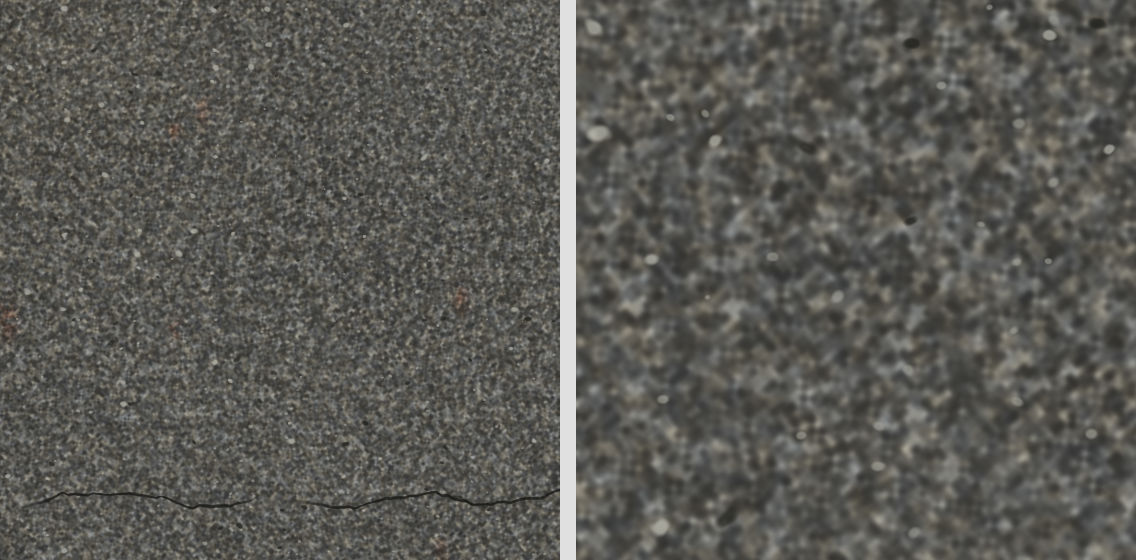
Left: the whole. Right: its middle third, enlarged.
Write a WebGL 1 fragment shader that draws this texture.

```glsl
precision highp float;
// Dark grey stone: fine light and dark grains from layered value noise,
// with sparse pale flecks, dark pits, faint rust stains and thin cracks
// wandering across the lower part.
uniform vec2 u_resolution;

const vec3 STONE_TINT = vec3(1.0, 0.992, 0.938);
const vec3 FLECK = vec3(0.70, 0.70, 0.66);
const vec3 PIT = vec3(0.13, 0.13, 0.115);
const vec3 RUST_TINT = vec3(1.22, 0.88, 0.76);
const vec3 CRACK = vec3(0.09, 0.09, 0.08);

float hash(vec2 p) {
  return fract(sin(dot(p, vec2(127.1, 311.7))) * 43758.5453);
}

vec2 hash2(vec2 p) {
  return vec2(hash(p), hash(p + 37.7));
}

float noise(vec2 p) {
  vec2 cell = floor(p);
  vec2 f = fract(p);
  f = f * f * (3.0 - 2.0 * f);
  float low = mix(hash(cell), hash(cell + vec2(1.0, 0.0)), f.x);
  float high = mix(hash(cell + vec2(0.0, 1.0)), hash(cell + 1.0), f.x);
  return mix(low, high, f.y);
}

vec2 rotate(vec2 p, float angle) {
  float c = cos(angle);
  float s = sin(angle);
  return vec2(c * p.x - s * p.y, s * p.x + c * p.y);
}

// Signed grain brightness around zero, mixing two rotated grain sizes.
float grain(vec2 p) {
  float coarse = noise(rotate(p, 0.5) * 150.0) - 0.5;
  float fine = noise(rotate(p, -0.7) * 225.0 + 19.0) - 0.5;
  return coarse * 0.58 + fine * 0.48;
}

// Soft ragged spots, at most one in each grid cell.
float spots(vec2 p, float cells, float chance, float flatness, float seed) {
  vec2 q = p * cells;
  vec2 id = floor(q) + seed;
  vec2 centre = 0.3 + 0.4 * hash2(id);
  float radius = mix(0.10, 0.24, hash(id + 5.3));
  vec2 d = rotate(fract(q) - centre, (hash(id + 9.1) - 0.5) * 1.6);
  d.y *= flatness;
  float ragged = length(d) + 0.08 * (noise(p * 200.0 + seed) - 0.5);
  float shape = 1.0 - smoothstep(radius * 0.45, radius * 1.15, ragged);
  return shape * step(hash(id + 2.7), chance);
}

// Upright blurred stains at a few random places.
float stains(vec2 p) {
  float amount = 0.0;
  for (int i = 0; i < 6; i++) {
    vec2 id = vec2(float(i), 4.0);
    vec2 d = p - hash2(id);
    d.x += 0.012 * (noise(p * 40.0) - 0.5);
    vec2 size = mix(vec2(0.010, 0.012), vec2(0.017, 0.045), hash(id + 8.0));
    amount += exp(-dot(d / size, d / size)) * mix(0.4, 1.0, hash(id + 3.0));
  }
  return min(amount, 1.0) * smoothstep(0.15, 0.65, noise(p * 75.0));
}

// A wandering, broken line near the given height.
float crack(vec2 p, float height, float seed, float coverage) {
  float path = height + 0.05 * (noise(vec2(p.x * 8.0, seed)) - 0.5);
  path += 0.014 * (noise(vec2(p.x * 27.0, seed + 6.0)) - 0.5);
  path += 0.005 * (noise(vec2(p.x * 90.0, seed + 11.0)) - 0.5);
  float presence = noise(vec2(p.x * 6.0, seed + 21.0));
  presence = smoothstep(1.0 - coverage, 1.2 - coverage, presence);
  float width = mix(0.0012, 0.0032, noise(vec2(p.x * 35.0, seed + 31.0)));
  float line = 1.0 - smoothstep(width * 0.4, width * 1.5, abs(p.y - path));
  return line * presence;
}

void main() {
  vec2 p = gl_FragCoord.xy / u_resolution.y;

  // Grain, skewed towards bright tips, over a faint broad mottle.
  float g = grain(p);
  float mottle = noise(p * 7.0) + noise(p * 22.0 + 8.0) - 1.0;
  float level = 0.341 + 0.43 * g + 0.32 * g * g + 0.024 * mottle;
  vec3 color = STONE_TINT * level;

  // Slight warm and cool variation between grains, warmer at the upper left.
  float warmth = 0.13 * (noise(p * 110.0 + 50.0) - 0.5);
  warmth += 0.03 * smoothstep(0.7, 0.0, distance(p, vec2(0.0, 1.0)));
  color *= 1.0 + warmth * vec3(0.5, 0.0, -0.9);

  // Stains, pits and flecks.
  color *= mix(vec3(1.0), RUST_TINT, 0.8 * stains(p));
  color = mix(color, PIT, 0.75 * spots(p, 27.0, 0.07, 1.7, 13.0));
  color = mix(color, FLECK, 0.75 * spots(p, 30.0, 0.07, 1.3, 71.0));
  color = mix(color, FLECK, 0.55 * spots(p + 0.31, 48.0, 0.10, 1.3, 143.0));

  // One long crack and a shorter one beside it.
  color = mix(color, CRACK, 0.8 * crack(p, 0.108, 3.0, 0.75));
  color = mix(color, CRACK, 0.65 * crack(p, 0.125, 47.0, 0.42));

  gl_FragColor = vec4(clamp(color, 0.0, 1.0), 1.0);
}
```
